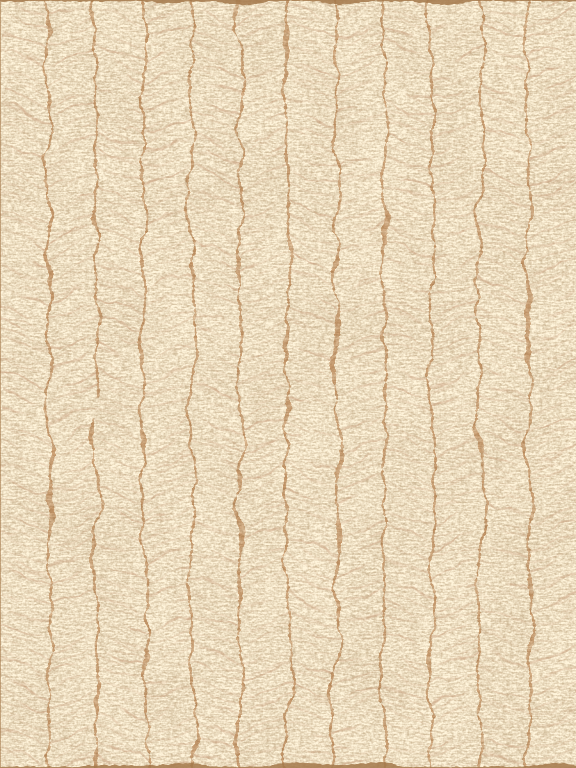
Give the GLSL for this texture, as a WebGL 1 fragment shader.

```glsl
precision highp float;
uniform vec2 u_resolution;

float hash(vec2 p) {
  p = fract(p * vec2(0.1031, 0.1137));
  p += dot(p, p.yx + 33.33);
  return fract((p.x + p.y) * p.x * 17.0);
}

// Gradient noise, roughly -0.6 to 0.6
float corner(vec2 cell, vec2 offset) {
  float angle = 6.2832 * hash(cell + 71.0);
  return dot(vec2(cos(angle), sin(angle)), offset);
}

float noise(vec2 p) {
  vec2 i = floor(p), f = fract(p);
  vec2 u = f * f * f * (f * (f * 6.0 - 15.0) + 10.0);
  vec2 e = vec2(1.0, 0.0);
  return mix(mix(corner(i, f), corner(i + e, f - e), u.x),
             mix(corner(i + e.yx, f - e.yx), corner(i + 1.0, f - 1.0), u.x), u.y);
}

// Sideways drift of one vertical cord
float wobble(float cord, float y) {
  float lane = cord * 7.31 + 0.37;
  return 0.22 * noise(vec2(y * 0.8, lane)) + 0.13 * noise(vec2(y * 2.3, lane + 40.0))
       + 0.03 * noise(vec2(y * 7.0, lane + 80.0));
}

// Slanted threads between two cords, mirrored in every other column
float threads(vec2 c, float column, float t, float rate, float seed) {
  float slant = mod(column, 2.0) < 0.5 ? 0.36 : -0.36;
  float s = (c.y + slant * t) * rate + hash(vec2(column, seed)) * 5.0;
  s += 0.55 * noise(c * vec2(1.6, 1.1) + seed) + 0.12 * noise(c * vec2(6.0, 3.0) + seed);
  vec2 id = vec2(floor(s) + 9.0, column * 3.0 + seed);
  float drift = 0.5 * (hash(id + 5.0) - 0.5);
  float d = abs(fract(s) - 0.5 - drift) / rate;
  float end = hash(id + 11.0) < 0.5 ? t : 1.0 - t;
  float reach = 0.4 + 0.9 * hash(id + 17.0);
  float soft = 16.0 / u_resolution.y;
  float line = 1.0 - smoothstep(0.008, 0.018 + soft, d);
  float patchy = 0.75 + 0.7 * noise(c * vec2(7.0, 11.0) + seed);
  return line * patchy * (0.25 + 0.75 * hash(id + 23.0))
       * (1.0 - smoothstep(reach * 0.5, reach, end));
}

void main() {
  vec2 uv = gl_FragCoord.xy / u_resolution;
  vec2 c = uv * vec2(12.0, 16.0);
  float soft = 16.0 / u_resolution.y;

  // Nearest cord and the column beside it
  float cord = floor(c.x + 0.5);
  float side = c.x - cord - wobble(cord, c.y);
  float column = side > 0.0 ? cord : cord - 1.0;
  float t = c.x - column - wobble(column, c.y);

  // Woven cream ground with horizontal fibres
  float grain = 0.55 * noise(c * vec2(4.0, 23.0)) + 0.75 * noise(c * vec2(13.0, 25.0) + 31.0)
              + 0.5 * noise(c * vec2(27.0, 31.0) + 63.0) + 0.15 * noise(c * 0.7);
  vec3 color = mix(vec3(0.82, 0.74, 0.61), vec3(1.0, 0.955, 0.855), clamp(0.6 + grain, 0.0, 1.0));

  // Slanted threads, strong then faint
  vec3 threadColor = vec3(0.78, 0.62, 0.49);
  color = mix(color, threadColor, 0.62 * threads(c, column, t, 2.7, 3.0));
  color = mix(color, threadColor, 0.32 * threads(c, column, t, 4.1, 19.0));

  // Eleven ragged cords with swollen stretches
  float lane = cord * 5.17 + 0.41;
  float swell = smoothstep(0.1, 0.5, noise(vec2(c.y * 1.1, lane)));
  float width = 0.023 + 0.04 * swell + 0.022 * noise(vec2(c.y * 6.0, lane))
              + 0.03 * noise(c * vec2(9.0, 19.0));
  float inside = step(0.5, cord) * step(cord, 11.5);
  float torn = cord == 2.0 ? smoothstep(0.18, 0.26, abs(c.y - 7.5)) : 1.0;
  float cover = 1.0 - smoothstep(width - 0.5 * soft, width + 0.5 * soft, abs(side));
  float fade = 0.82 + 0.5 * noise(c * vec2(5.0, 9.0) + 12.0);
  vec3 cordColor = vec3(0.75, 0.575, 0.4) + 0.1 * grain;
  color = mix(color, cordColor, inside * torn * cover * clamp(fade, 0.0, 1.0));

  // Frayed brown rim at top, bottom and left
  float rim = min(c.y, 16.0 - c.y);
  float fray = 0.025 + 0.2 * max(noise(vec2(c.x * 0.8, uv.y * 9.0 + 0.4)), 0.0)
             + 0.03 * noise(c * vec2(9.0, 15.0));
  float worn = 1.0 - smoothstep(fray - 0.5 * soft, fray + 0.5 * soft, rim);
  worn = max(worn, 0.7 * (1.0 - smoothstep(0.01, 0.01 + soft, c.x)));
  color = mix(color, vec3(0.64, 0.47, 0.29), 0.85 * worn);

  gl_FragColor = vec4(color, 1.0);
}
```
